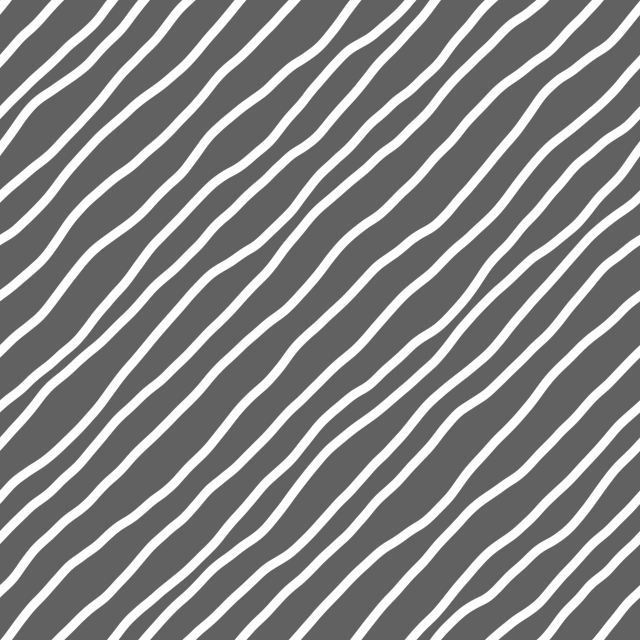
Give the GLSL for this pattern, as a Shadertoy shader.

```glsl
// Hand-drawn diagonal stripes: thirteen pale lines wander across a grey ground.
// Each line is a 45 degree wrap of the square tile, bent by periodic gradient
// noise along x, so the tile closes seamlessly on all four sides.

const vec3 GROUND_COLOR = vec3(0.38);
const vec3 LINE_COLOR = vec3(1.0);
const float LINE_WIDTH = 0.0142;   // across the stroke, in canvas heights
const int LINE_COUNT = 13;

// Where each line meets the left edge, measured down from the top.
const float LINE_START[LINE_COUNT] = float[LINE_COUNT](
    0.012, 0.096, 0.176, 0.232, 0.307, 0.375, 0.462,
    0.549, 0.635, 0.694, 0.777, 0.840, 0.924);

// Cells per tile and height of each layer of wobble.
const int SWAY_CELLS = 5;
const int BEND_CELLS = 11;
const int KINK_CELLS = 23;
const float SWAY_HEIGHT = 0.052;
const float BEND_HEIGHT = 0.016;
const float KINK_HEIGHT = 0.006;

// Random slope from -1 to 1 for one lattice point of one line.
float latticeSlope(int cell, int seed) {
    uint h = uint(cell) * 1597u + uint(seed) * 51749u + 977u;
    h = (h ^ (h >> 15)) * 73244475u;
    h = (h ^ (h >> 13)) * 73244475u;
    h ^= h >> 16;
    return float(h & 65535u) / 32767.5 - 1.0;
}

// Periodic 1D gradient noise over [0, 1): value in x, derivative in y.
vec2 gradientNoise(float x, int cells, int seed) {
    float p = fract(x) * float(cells);
    int cell = int(floor(p));
    float f = fract(p);
    float g0 = latticeSlope(cell % cells, seed);
    float g1 = latticeSlope((cell + 1) % cells, seed);
    float fade = f * f * f * (f * (f * 6.0 - 15.0) + 10.0);
    float fadeSlope = 30.0 * f * f * (f - 1.0) * (f - 1.0);
    float a = g0 * f;
    float b = g1 * (f - 1.0);
    float slope = mix(g0, g1, fade) + (b - a) * fadeSlope;
    return vec2(mix(a, b, fade), slope * float(cells));
}

// Offset of a line from its straight diagonal, with derivative.
vec2 wobble(float x, int line) {
    int seed = line * 3;
    return SWAY_HEIGHT * gradientNoise(x, SWAY_CELLS, seed)
         + BEND_HEIGHT * gradientNoise(x, BEND_CELLS, seed + 1)
         + KINK_HEIGHT * gradientNoise(x, KINK_CELLS, seed + 2);
}

// Distance to the centre of the nearest line.
float lineDistance(vec2 p) {
    float nearest = 1.0;
    for (int i = 0; i < LINE_COUNT; i++) {
        vec2 w = wobble(p.x, i);
        float gap = p.x - p.y - LINE_START[i] - w.x;
        gap -= floor(gap + 0.5);
        // Divide by the gradient length to keep the stroke width even.
        nearest = min(nearest, abs(gap) / length(vec2(1.0 - w.y, 1.0)));
    }
    return nearest;
}

void mainImage(out vec4 fragColor, in vec2 fragCoord) {
    vec2 p = fragCoord / iResolution.y;
    float pixel = 1.0 / iResolution.y;
    float edge = lineDistance(p) - 0.5 * LINE_WIDTH;
    float ink = 1.0 - smoothstep(-0.75 * pixel, 0.75 * pixel, edge);
    fragColor = vec4(mix(GROUND_COLOR, LINE_COLOR, ink), 1.0);
}
```
